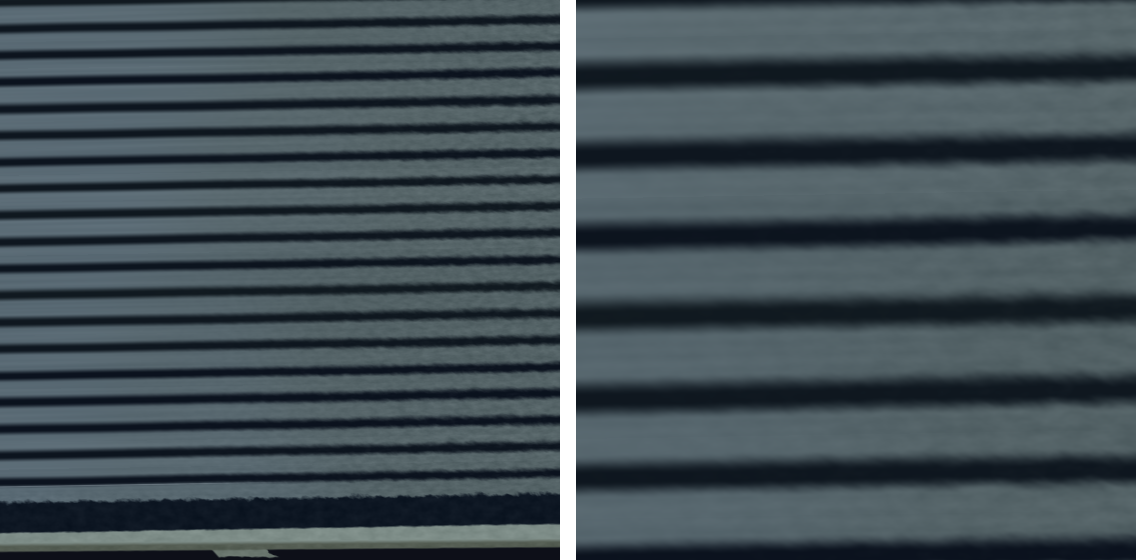
Left: the whole. Right: its middle third, enlarged.
A WebGL 1 fragment shader for this texture:

```glsl
precision highp float;
// Weathered blue-grey slatted shutter with dark grooves above a pale sill.
uniform vec2 u_resolution;

const float SLOPE = 0.0165;       // rise of the slats across the canvas
const float PITCH = 0.0477;       // distance between grooves
const float FIRST_GROOVE = 0.1375;

const vec3 SLAT_BLUE = vec3(0.355, 0.420, 0.460);
const vec3 SLAT_GREY = vec3(0.335, 0.392, 0.405);
const vec3 GROOVE_NAVY = vec3(0.040, 0.068, 0.115);
const vec3 GROOVE_TEAL = vec3(0.065, 0.100, 0.125);
const vec3 SILL_LIGHT = vec3(0.490, 0.550, 0.530);
const vec3 SILL_SHADE = vec3(0.330, 0.365, 0.325);
const vec3 GAP_DARK = vec3(0.050, 0.060, 0.095);

float hash(float n) {
  return fract(sin(n * 91.345) * 4375.85);
}

vec2 gradient(vec2 cell) {
  float angle = 6.2832 * fract(sin(dot(cell, vec2(127.1, 311.7))) * 4375.85);
  return vec2(cos(angle), sin(angle));
}

// Gradient noise, roughly -0.7 to 0.7
float noise(vec2 p) {
  vec2 i = floor(p), f = fract(p);
  vec2 u = f * f * f * (f * (f * 6.0 - 15.0) + 10.0);
  float a = dot(gradient(i), f);
  float b = dot(gradient(i + vec2(1, 0)), f - vec2(1, 0));
  float c = dot(gradient(i + vec2(0, 1)), f - vec2(0, 1));
  float d = dot(gradient(i + vec2(1, 1)), f - vec2(1, 1));
  return mix(mix(a, b, u.x), mix(c, d, u.x), u.y);
}

float fbm(vec2 p) {
  float sum = 0.0, gain = 0.6;
  for (int i = 0; i < 3; i++) {
    sum += gain * noise(p);
    p = p * 2.03 + 17.3;
    gain *= 0.5;
  }
  return sum;
}

// 0 below the edge, 1 above it, never sharper than one pixel
float above(float edge, float y, float softness) {
  float w = max(softness, 0.75 / u_resolution.y);
  return smoothstep(edge - w, edge + w, y);
}

// Smooth lengthwise streaks on the left, slanted grain on the right
vec3 slatColor(vec2 p, float level, float rough, float id) {
  vec3 color = mix(SLAT_BLUE, SLAT_GREY, smoothstep(0.0, 0.8, p.x + 0.3 * noise(p * 3.0)));
  float streak = noise(vec2(p.x * 2.5, level * 150.0));
  float grain = fbm(vec2(p.x * 55.0 + level * 30.0, level * 110.0 - p.x * 12.0));
  float tone = 0.03 * streak * (1.0 - 0.6 * rough) + 0.075 * grain * rough;
  float smudge = smoothstep(0.42, 0.62, noise(p * vec2(23.0, 31.0) + 5.0)) * rough;
  return color + tone + 0.022 * (hash(id + 3.0) - 0.5) - 0.05 * smudge;
}

// Groove darkness from the signed distance to its centre line
float grooveMask(float d, float halfWidth) {
  float side = d > 0.0 ? 1.08 : 0.95;
  return 1.0 - smoothstep(0.0022, halfWidth * side, abs(d));
}

vec3 shutter(vec2 p, float level, float rough) {
  float id = max(floor((level - FIRST_GROOVE) / PITCH + 0.5), 0.0);
  float d = level - FIRST_GROOVE - id * PITCH;
  d += 0.0016 * (hash(id) - 0.5) + 0.0012 * noise(vec2(p.x * 4.0, id * 7.3));
  d += 0.0048 * rough * fbm(vec2(p.x * 48.0 + level * 40.0, level * 75.0));
  float halfWidth = 0.0132 + 0.0020 * (hash(id + 11.0) - 0.5);
  vec3 groove = mix(GROOVE_NAVY, GROOVE_TEAL, hash(id + 7.0));
  groove += 0.05 * rough * max(fbm(p * vec2(60.0, 110.0)), 0.0);
  vec3 color = mix(slatColor(p, level, rough, id), groove, grooveMask(d, halfWidth));
  // Thin lit lip under the lowest groove, fading to the right
  float lip = 1.0 - above(0.0009, abs(level - 0.1305), 0.0007);
  return color + 0.17 * lip * (1.0 - smoothstep(0.25, 0.6, p.x));
}

vec3 sill(vec2 p, vec3 color, float level) {
  // Ragged shadow band
  float ragged = 0.010 * fbm(vec2(p.x * 50.0 + level * 25.0, level * 60.0));
  vec3 band = GROOVE_NAVY + vec3(0.012, 0.02, 0.02) + 0.045 * fbm(p * vec2(45.0, 60.0));
  color = mix(band, color, above(0.102 + ragged, level, 0.0035));
  // Pale ledge with a greenish underside
  float wear = fbm(p * vec2(40.0, 70.0));
  float underside = 0.027 + 0.008 * p.x + 0.003 * wear;
  vec3 ledge = mix(SILL_SHADE, SILL_LIGHT, above(underside, p.y, 0.004)) + 0.07 * wear;
  color = mix(ledge, color, above(0.048 + 0.0025 * wear, level, 0.0025));
  // Dark gap beneath, with one splintered chip hanging into it
  float drop = 0.028 - p.y;
  float left = above(0.37 + drop * 0.9, p.x, 0.003);
  float right = 1.0 - above(0.465 + drop * 1.3 + 0.02 * wear, p.x, 0.004);
  float chip = left * right * above(0.005 + 0.005 * wear, p.y, 0.002);
  vec3 gap = mix(GAP_DARK, mix(SILL_SHADE, SILL_LIGHT, 0.5) + 0.08 * wear, chip);
  return mix(gap, color, above(0.0145 + 0.0085 * p.x + 0.001 * wear, p.y, 0.0022));
}

void main() {
  vec2 p = gl_FragCoord.xy / u_resolution;
  float level = p.y - SLOPE * p.x;
  float rough = max(smoothstep(0.15, 0.95, p.x + 0.25 * (0.5 - p.y)),
                    0.8 * (1.0 - smoothstep(0.10, 0.14, level)));
  vec3 color = sill(p, shutter(p, level, rough), level);
  gl_FragColor = vec4(clamp(color, 0.0, 1.0), 1.0);
}
```
